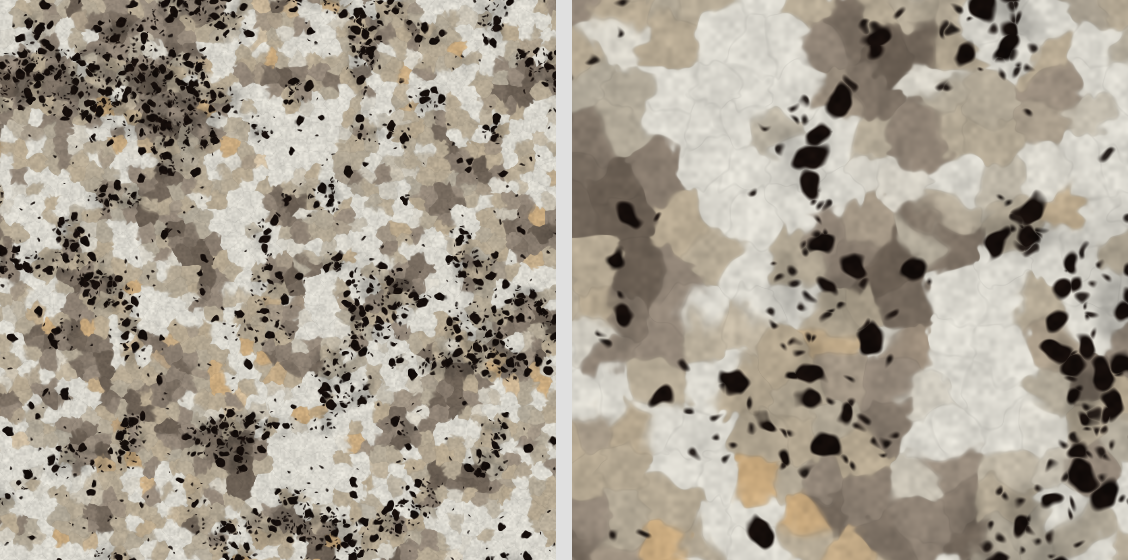
Left, the full canvas; right, a detail of the centre.
Reproduce this texture procedurally as a WebGL 1 fragment shader.

```glsl
precision highp float;
// Speckled granite: soft Voronoi grains of white, beige and brown mineral
// are grouped into patches by low-frequency noise, then clustered black mica
// grains and fine specks are scattered on top.

#define GRAIN_FREQ 40.0    // mineral grains per canvas height
#define PATCH_FREQ 14.0    // groups of like grains
#define CLUSTER_FREQ 17.0  // groups of black grains
#define MICA_FREQ 64.0     // lattice of large black grains
#define SPECK_FREQ 150.0   // lattice of small black specks
#define MICA_CHANCE 0.50   // chance of a grain inside a cluster
#define SPECK_CHANCE 0.30
#define GRAIN_BLEND 17.0   // higher gives crisper mineral borders
#define EDGE 0.0016        // half width of black grain edges
#define MOTTLE 0.15        // strength of fine tonal variation

uniform vec2 u_resolution;

vec2 hash2(vec2 p) {
  vec3 q = fract(p.xyx * vec3(0.1031, 0.1030, 0.0973));
  q += dot(q, q.yzx + 33.33);
  return fract((q.xx + q.yz) * q.zy);
}

float noise(vec2 p) {
  vec2 i = floor(p), f = fract(p);
  f = f * f * (3.0 - 2.0 * f);
  float low = mix(hash2(i).x, hash2(i + vec2(1.0, 0.0)).x, f.x);
  float high = mix(hash2(i + vec2(0.0, 1.0)).x, hash2(i + 1.0).x, f.x);
  return mix(low, high, f.y);
}

float fbm(vec2 p) {
  float sum = 0.0, amp = 4.0 / 7.0;
  for (int k = 0; k < 3; k++) {
    sum += amp * noise(p);
    p = mat2(1.6, 1.2, -1.2, 1.6) * p + 17.3;
    amp *= 0.5;
  }
  return sum;
}

vec2 warp(vec2 p, float freq, float amount) {
  return p + amount * (vec2(noise(p * freq), noise(p * freq + 71.0)) - 0.5);
}

// Colour of one mineral grain, from its place and its random pair.
vec3 mineral(vec2 center, vec2 rnd) {
  float score = 0.5 + 1.3 * (fbm(center * PATCH_FREQ) - 0.5) + 0.5 * (rnd.x - 0.5);
  float hue = 0.6 * rnd.y + 0.4 * noise(center * 9.0 + 40.0);
  vec3 white = vec3(0.855, 0.845, 0.810);
  vec3 beige = mix(vec3(0.68, 0.655, 0.60), vec3(0.735, 0.665, 0.555), hue);
  vec3 ochre = vec3(0.80, 0.66, 0.47);
  vec3 brown = mix(vec3(0.41, 0.365, 0.32), vec3(0.59, 0.54, 0.485),
                   smoothstep(0.0, 0.32, score));
  beige = mix(beige, ochre, 0.8 * smoothstep(0.76, 0.84, hue));
  vec3 color = mix(brown, beige, smoothstep(0.29, 0.36, score));
  return mix(color, white, smoothstep(0.54, 0.63, score));
}

// Blend of the nearest grains, with faint dark seams between them.
vec3 minerals(vec2 p) {
  vec2 q = p * GRAIN_FREQ, base = floor(q);
  vec3 sum = vec3(0.0);
  float total = 0.0, nearest = 9.0, second = 9.0;
  for (int y = -1; y <= 1; y++) {
    for (int x = -1; x <= 1; x++) {
      vec2 cell = base + vec2(float(x), float(y));
      vec2 center = cell + 0.1 + 0.8 * hash2(cell + 5.0);
      float d = distance(q, center);
      float weight = exp(-GRAIN_BLEND * d * d);
      sum += weight * mineral(center / GRAIN_FREQ, hash2(cell + 133.0));
      total += weight;
      second = min(second, max(nearest, d));
      nearest = min(nearest, d);
    }
  }
  float seam = 1.0 - smoothstep(0.0, 0.12, second - nearest);
  return sum / total * (1.0 - 0.04 * seam);
}

// How strongly black grains gather here; they favour the darker patches.
float cluster(vec2 p) {
  float field = noise(p * CLUSTER_FREQ + 91.0) + 0.5 * (0.5 - fbm(p * PATCH_FREQ));
  return smoothstep(0.55, 0.85, field);
}

// Coverage by rounded, randomly turned grains on a jittered lattice.
float blackGrains(vec2 p, float freq, vec2 radii, float stray, float chance) {
  vec2 q = p * freq, base = floor(q);
  float cover = 0.0;
  for (int y = -1; y <= 1; y++) {
    for (int x = -1; x <= 1; x++) {
      vec2 cell = base + vec2(float(x), float(y));
      vec2 center = cell + 0.1 + 0.8 * hash2(cell + freq);
      vec2 rnd = hash2(cell + freq + 211.0);
      float present = step(rnd.x, mix(stray, chance, cluster(center / freq)));
      float angle = 6.2832 * hash2(cell + 307.0).x;
      vec2 axis = vec2(cos(angle), sin(angle)), v = q - center;
      float d = length(vec2(dot(v, axis) * 0.82, dot(v, vec2(-axis.y, axis.x)) * 1.15));
      float gap = (d - mix(radii.x, radii.y, rnd.y)) / freq;
      cover = max(cover, present * (1.0 - smoothstep(-EDGE, EDGE, gap)));
    }
  }
  return cover;
}

void main() {
  vec2 p = gl_FragCoord.xy / u_resolution.y + 3.0;
  vec3 color = minerals(warp(warp(p, 60.0, 0.012), 170.0, 0.007));

  // Cloudy mottling and a dusky stain around the black clusters.
  float fine = 0.6 * fbm(p * 95.0) + 0.4 * noise(p * 270.0) - 0.5;
  color *= 1.0 + MOTTLE * 1.6 * fine;
  color *= 1.0 - 0.2 * cluster(p) * smoothstep(0.25, 0.7, noise(p * 55.0));

  vec2 bent = warp(p, 130.0, 0.006);
  float mica = blackGrains(bent, MICA_FREQ, vec2(0.25, 0.54), 0.02, MICA_CHANCE);
  float specks = blackGrains(bent, SPECK_FREQ, vec2(0.18, 0.40), 0.01, SPECK_CHANCE);
  vec3 black = vec3(0.075, 0.048, 0.038) * (1.0 + fine);
  color = mix(color, black, max(mica, 0.9 * specks));
  gl_FragColor = vec4(clamp(color, 0.0, 1.0), 1.0);
}
```
